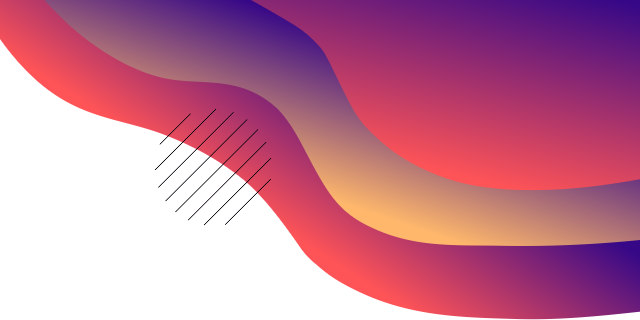
Reproduce this background procedurally as a Shadertoy shader.

```glsl
const vec3 WHITE = vec3(1.0);
const vec3 INK = vec3(0.04, 0.02, 0.05);
const vec3 CORAL = vec3(1.0, 0.33, 0.34);
const vec3 AMBER = vec3(1.0, 0.72, 0.42);
const vec3 VIOLET = vec3(0.21, 0.03, 0.53);
const int KNOTS = 9;

// Edge knots: x, height, slope
const vec3 OUTER[KNOTS] = vec3[KNOTS](
    vec3(0.0, 0.878, -1.4), vec3(0.208, 0.682, -0.55), vec3(0.521, 0.576, -0.4),
    vec3(0.755, 0.443, -0.8), vec3(0.938, 0.227, -1.45), vec3(1.003, 0.161, -0.85),
    vec3(1.12, 0.089, -0.48), vec3(1.615, 0.003, -0.03), vec3(2.0, 0.026, 0.11));
const vec3 MIDDLE[KNOTS] = vec3[KNOTS](
    vec3(0.0, 1.182, -1.5), vec3(0.286, 0.865, -0.72), vec3(0.495, 0.76, -0.27),
    vec3(0.857, 0.669, -0.85), vec3(0.943, 0.549, -1.9), vec3(1.042, 0.38, -1.25),
    vec3(1.172, 0.284, -0.45), vec3(1.563, 0.232, -0.02), vec3(2.0, 0.25, 0.1));
const vec3 INNER[KNOTS] = vec3[KNOTS](
    vec3(0.0, 1.39, -0.5), vec3(0.911, 0.927, -0.6), vec3(1.003, 0.849, -1.2),
    vec3(1.055, 0.753, -2.0), vec3(1.102, 0.661, -1.75), vec3(1.188, 0.56, -0.9),
    vec3(1.354, 0.458, -0.42), vec3(1.667, 0.406, 0.0), vec3(2.0, 0.44, 0.18));

// Cubic Hermite span between two knots
float hermite(float x, vec3 a, vec3 b) {
    float width = b.x - a.x;
    float t = (x - a.x) / width;
    float s = 1.0 - t;
    return a.y * s * s * (1.0 + 2.0 * t) + b.y * t * t * (3.0 - 2.0 * t)
         + width * t * s * (a.z * s - b.z * t);
}

float edgeHeight(float x, vec3 knots[KNOTS]) {
    float height = hermite(x, knots[0], knots[1]);
    for (int i = 1; i < KNOTS - 1; i++) {
        if (x >= knots[i].x) height = hermite(x, knots[i], knots[i + 1]);
    }
    return height;
}

// Antialiased coverage of the area above an edge
float above(vec2 p, vec3 knots[KNOTS]) {
    float d = p.y - edgeHeight(p.x, knots);
    return clamp(0.5 + d / length(vec2(dFdx(d), dFdy(d))), 0.0, 1.0);
}

// Linear blend along a tilted axis
vec3 ramp(vec2 p, float tilt, float start, float end, vec3 low, vec3 high) {
    float t = (tilt * p.x + p.y - start) / (end - start);
    return mix(low, high, clamp(t, 0.0, 1.0));
}

// Diagonal strokes trimmed by a circle
float hatch(vec2 p, vec2 center, float radius, float spacing, float phase, float pixel) {
    vec2 q = p - center;
    float across = (q.x - q.y) * 0.70711;
    float along = (q.x + q.y) * 0.70711;
    float index = clamp(round((across - phase) / spacing), -4.0, 3.0);
    float offset = index * spacing + phase;
    float halfLength = sqrt(max(radius * radius - offset * offset, 0.0));
    float d = length(vec2(across - offset, max(abs(along) - halfLength, 0.0)));
    float halfWidth = 0.0012;
    float blur = max(pixel, halfWidth);
    float ink = 1.0 - smoothstep(0.0, blur, d - halfWidth + 0.5 * blur);
    return ink * min(1.0, 3.0 * halfWidth / pixel);
}

void mainImage(out vec4 fragColor, in vec2 fragCoord) {
    vec2 p = vec2(2.0, 1.0) * fragCoord / iResolution.xy;
    float pixel = 1.0 / iResolution.y;

    // Layered waves, from the lower edge upward
    vec3 color = WHITE;
    color = mix(color, ramp(p, 0.64, 0.844, 1.482, CORAL, VIOLET), above(p, OUTER));
    color = mix(color, ramp(p, 0.34, 0.727, 1.26, AMBER, VIOLET), above(p, MIDDLE));
    color = mix(color, ramp(p, 0.25, 0.805, 1.482, CORAL, VIOLET), above(p, INNER));

    // Fine hatching over the lower wave
    float strokes = hatch(p, vec2(0.667, 0.477), 0.182, 0.046, 0.0147, pixel);
    color = mix(color, INK, strokes);

    fragColor = vec4(color, 1.0);
}
```
